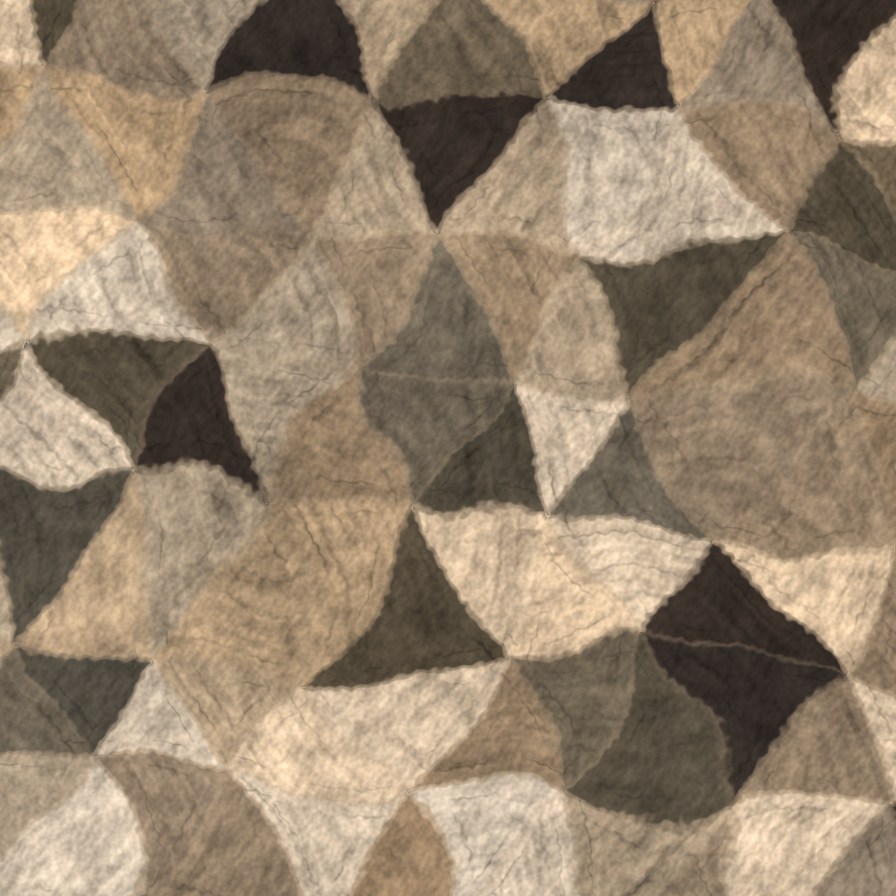
Give the GLSL for this texture, as a WebGL 2 fragment shader.

```glsl
#version 300 es
precision highp float;

// Draped patchwork of fuzzy hide triangles in browns and creams.
// A triangular lattice is bent by gradient noise; each patch takes a hashed
// tone, grooves along one side, stitches near its seams and a short nap.

uniform vec2 u_resolution;
out vec4 fragColor;

const float SIDE = 0.176;          // triangle side
const float ROW_HEIGHT = 0.154;    // triangle height
const float TILT = 0.07;           // rows fall to the right, radians
const float DRAPE = 0.078;         // large bending of the cloth
const float RIPPLE = 0.022;        // smaller waves along the seams
const float FUZZ = 0.0055;         // ragged hair at the seams
const float SEAM_SOFTNESS = 0.0045;
const float STITCH_INSET = 0.019;
const float STITCH_WIDTH = 0.0032;
const float GROOVE_DEPTH = 0.17;
const float NAP_CONTRAST = 0.17;
const float MOTTLE_CONTRAST = 0.20;
const float FOLD_CONTRAST = 0.18;
const vec3 SEAM_COLOR = vec3(0.66, 0.57, 0.46);

const vec3 TONES[6] = vec3[6](
    vec3(0.21, 0.175, 0.15), vec3(0.32, 0.29, 0.24), vec3(0.42, 0.375, 0.31),
    vec3(0.56, 0.48, 0.39), vec3(0.67, 0.58, 0.47), vec3(0.81, 0.72, 0.61));
const float TONE_LIMITS[5] = float[5](0.10, 0.21, 0.31, 0.57, 0.82);

float hash(ivec3 cell) {
    uvec3 v = uvec3(cell) * 1664525u + 1013904223u;
    v.x += v.y * v.z; v.y += v.z * v.x; v.z += v.x * v.y;
    v ^= v >> 16u;
    v.x += v.y * v.z; v.y += v.z * v.x; v.z += v.x * v.y;
    return float(v.z >> 8u) / 16777216.0;
}

float cornerSlope(ivec2 corner, vec2 offset) {
    float angle = 6.28319 * hash(ivec3(corner, 7));
    return dot(vec2(cos(angle), sin(angle)), offset);
}

float gradientNoise(vec2 p) {
    ivec2 i = ivec2(floor(p));
    vec2 f = fract(p);
    vec2 u = f * f * f * (f * (f * 6.0 - 15.0) + 10.0);
    float low = mix(cornerSlope(i, f), cornerSlope(i + ivec2(1, 0), f - vec2(1, 0)), u.x);
    float high = mix(cornerSlope(i + ivec2(0, 1), f - vec2(0, 1)),
                     cornerSlope(i + ivec2(1, 1), f - vec2(1, 1)), u.x);
    return mix(low, high, u.y);
}

vec2 noisePair(vec2 p) {
    return vec2(gradientNoise(p), gradientNoise(p + vec2(37.3, 91.7)));
}

mat2 rotation(float angle) {
    float c = cos(angle), s = sin(angle);
    return mat2(c, s, -s, c);
}

// Tone of one patch; z is 0 for upright and 1 for hanging triangles.
vec3 patchColor(ivec3 id) {
    float pick = hash(id + ivec3(11, 23, 40));
    int tone = 0;
    for (int i = 0; i < 5; i++) tone += int(step(TONE_LIMITS[i], pick));
    float warmth = hash(id + ivec3(5, 61, 70)) - 0.5;
    return TONES[tone] * (1.0 + warmth * vec3(0.07, 0.0, -0.10));
}

void main() {
    vec2 uv = gl_FragCoord.xy / min(u_resolution.x, u_resolution.y);

    // Bent cloth position, then skewed lattice coordinates
    vec2 p = uv + DRAPE * noisePair(uv * 4.0 + 3.7);
    p += RIPPLE * noisePair(uv * 10.0 + 17.2);
    p += FUZZ * noisePair(uv * 95.0);
    p = rotation(TILT) * p;
    float row = p.y / ROW_HEIGHT;
    vec2 lattice = vec2(p.x / SIDE - 0.5 * row, row);
    ivec2 cell = ivec2(floor(lattice));
    vec2 f = fract(lattice);

    // Heights above the three sides, from 0 at a side to 1 at its far corner
    int hanging = int(f.x + f.y > 1.0);
    vec3 height = vec3(f, 1.0 - f.x - f.y);
    if (hanging == 1) height = vec3(1.0 - f, f.x + f.y - 1.0);
    vec3 edge = height * ROW_HEIGHT;
    ivec3 id = ivec3(cell, hanging);

    // Patch tone, softened into the neighbour across each side
    vec3 own = patchColor(id);
    vec3 color = own;
    float stitch = 0.0;
    for (int k = 0; k < 3; k++) {
        ivec2 toward = ivec2(int(k == 0), int(k == 1)) * (2 * hanging - 1);
        vec3 other = patchColor(ivec3(cell + toward, 1 - hanging));
        color += 0.5 * (1.0 - smoothstep(0.0, SEAM_SOFTNESS, edge[k])) * (other - own);
        float line = 1.0 - smoothstep(0.0, STITCH_WIDTH, abs(edge[k] - STITCH_INSET));
        float wear = smoothstep(-0.15, 0.3, gradientNoise(uv * 16.0 + float(k) * 9.1));
        stitch = max(stitch, line * wear);
    }

    // Grooves run along one side, most often the one falling to the right
    float choice = hash(id + ivec3(31, 2, 90));
    int side = choice < 0.6 ? 2 : (choice < 0.85 ? 0 : 1);
    float along = height[(side + 1) % 3] - height[(side + 2) % 3];
    vec2 groovePos = vec2(edge[side] * 95.0, along * 1.3) + 40.0 * choice;
    float groove = gradientNoise(groovePos) - 0.7 * smoothstep(0.2, 0.5, gradientNoise(groovePos * vec2(0.8, 0.5) + 8.3));

    // Short nap, mottling and broad folds
    float nap = gradientNoise(rotation(0.6) * uv * vec2(150.0, 75.0)) + 0.6 * gradientNoise(uv * 210.0);
    float mottle = gradientNoise(uv * 24.0 + 5.0) + 0.6 * gradientNoise(uv * 52.0);
    float fold = gradientNoise(uv * 5.0 + 21.0);
    float inside = smoothstep(0.0, 0.012, min(edge.x, min(edge.y, edge.z)));
    float shade = 1.03 + GROOVE_DEPTH * groove * inside + NAP_CONTRAST * nap;
    shade += MOTTLE_CONTRAST * mottle + FOLD_CONTRAST * fold - 0.15 * stitch;

    // Pale worn ridge on the seams
    float ridge = 1.0 - smoothstep(0.0, 0.006, min(edge.x, min(edge.y, edge.z)));
    color = mix(color, SEAM_COLOR, 0.28 * ridge);
    fragColor = vec4(clamp(color * shade, 0.0, 1.0), 1.0);
}
```
